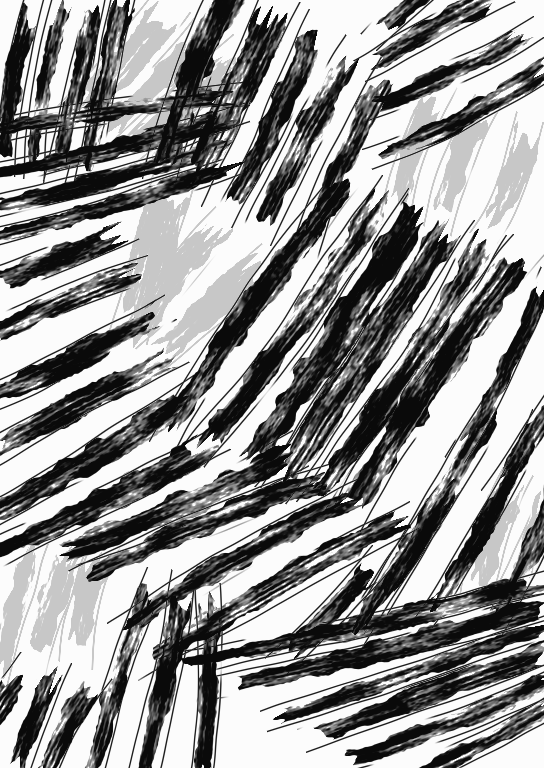
This pattern is drawn by a WebGL 2 fragment shader. Its source:

```glsl
#version 300 es
precision highp float;
// Hatched marker strokes in fans that cross each other over white paper.
// Each fan blends between two border strokes; each stroke is a ragged band
// with streaky ink and thin outlines, and pale fans lie underneath.

uniform vec2 u_resolution;
out vec4 fragColor;

float hash(vec2 p) {
  return fract(sin(dot(p, vec2(127.1, 311.7))) * 43758.5453);
}

float noise(vec2 p) {
  vec2 cell = floor(p), f = fract(p);
  f = f * f * (3.0 - 2.0 * f);
  return mix(mix(hash(cell), hash(cell + vec2(1, 0)), f.x),
             mix(hash(cell + vec2(0, 1)), hash(cell + vec2(1, 1)), f.x), f.y);
}

// Brightness of one stroke from a to b: 1 is bare paper
float stroke(vec2 p, vec2 a, vec2 b, float halfWidth, float seed) {
  float len = distance(a, b);
  vec2 dir = (b - a) / len;
  float along = dot(p - a, dir);
  float across = dot(p - a, vec2(-dir.y, dir.x));
  float t = along / len;
  across += (seed - 0.5) * 0.07 * t * (1.0 - t);
  if (abs(across) > halfWidth * 2.0 || t < -0.2 || t > 1.2) return 1.0;

  float soft = 0.7 / u_resolution.y;
  float shift = seed * 57.0;
  float side = across < 0.0 ? 3.0 : 8.0;

  // Band with stepped sides and frayed ends
  float steps = smoothstep(0.25, 0.75, noise(vec2(along * 42.0 + shift, side)));
  float edge = halfWidth * (0.72 + 0.35 * steps + 0.25 * (noise(vec2(along * 9.0, shift)) - 0.5));
  edge *= mix(0.75, 1.05, smoothstep(0.0, 0.5, t));
  edge += 0.002 * (noise(vec2(along * 220.0, side + shift)) - 0.5);
  float frayA = 0.035 * noise(vec2(across * 190.0, shift));
  float frayB = 0.045 * noise(vec2(across * 190.0, shift + 20.0));
  float d = max(abs(across) - edge, max(frayA - along, along - len + frayB));
  float band = smoothstep(soft, -soft, d);

  // Ink: long streaks, blotches and fine grain
  float streak = noise(vec2(along * 16.0 + shift, across * 330.0));
  float blotch = noise(vec2(along * 26.0, across * 75.0 + shift));
  float grain = noise(vec2(along * 190.0, across * 480.0 + shift));
  float dry = 0.42 * streak + 0.36 * blotch + 0.22 * grain;
  float ink = 0.04 + 0.6 * smoothstep(0.43, 0.73, dry) + 0.35 * smoothstep(0.68, 0.76, dry);

  // Thin broken contour beside the band
  float path = halfWidth * (1.15 + 0.5 * (noise(vec2(along * 7.0 + shift, side)) - 0.5));
  float line = smoothstep(0.0009 + soft, 0.0009 - soft, abs(abs(across) - path));
  line *= smoothstep(0.36, 0.42, noise(vec2(along * 8.0 - shift, side + 4.0)));
  line *= step(-0.012, along) * step(along, len + 0.008);

  return min(mix(1.0, ink, band), 1.0 - 0.9 * line);
}

// Strokes spread from a0-b0 to a1-b1
float fan(vec2 p, vec2 a0, vec2 b0, vec2 a1, vec2 b1, int count, float halfWidth) {
  float tone = 1.0;
  for (int i = 0; i < count; i++) {
    float seed = hash(a0 * 9.0 + b1 + float(i) * 0.37);
    float t = float(i) / float(count - 1);
    vec2 jitter = 0.022 * (vec2(hash(vec2(seed, 1.0)), hash(vec2(seed, 2.0))) - 0.5);
    float w = halfWidth * mix(0.8, 1.15, hash(vec2(seed, 3.0)));
    tone = min(tone, stroke(p, mix(a0, a1, t) + jitter, mix(b0, b1, t) - jitter * 0.5, w, seed));
  }
  return tone;
}

void main() {
  vec2 p = gl_FragCoord.xy / u_resolution.y;
  p.x *= 0.707 * u_resolution.y / u_resolution.x;
  p += 0.003 * (vec2(noise(p * 22.0), noise(p * 22.0 + 40.0)) - 0.5);

  // Pale grey underlayer
  float pale = fan(p, vec2(0.11, 0.86), vec2(0.22, 0.99), vec2(0.16, 0.80), vec2(0.31, 0.93), 3, 0.020);
  pale = min(pale, fan(p, vec2(0.16, 0.57), vec2(0.23, 0.76), vec2(0.20, 0.54), vec2(0.35, 0.66), 3, 0.022));
  pale = min(pale, fan(p, vec2(0.52, 0.735), vec2(0.57, 0.88), vec2(0.63, 0.70), vec2(0.69, 0.84), 3, 0.019));
  pale = min(pale, fan(p, vec2(0.0, 0.12), vec2(0.045, 0.29), vec2(0.09, 0.14), vec2(0.14, 0.29), 3, 0.016));
  pale = min(pale, fan(p, vec2(0.62, 0.22), vec2(0.67, 0.38), vec2(0.67, 0.24), vec2(0.72, 0.36), 2, 0.016));
  float tone = mix(0.78, 0.99, smoothstep(0.5, 1.0, pale));

  // Black fans: top, left, centre, right, bottom
  tone = min(tone, fan(p, vec2(0.0, 0.78), vec2(0.045, 1.0), vec2(0.117, 0.766), vec2(0.163, 1.02), 4, 0.012));
  tone = min(tone, fan(p, vec2(0.21, 0.78), vec2(0.31, 1.03), vec2(0.39, 0.675), vec2(0.51, 0.91), 5, 0.018));
  tone = min(tone, fan(p, vec2(0.49, 0.96), vec2(0.61, 1.06), vec2(0.48, 0.80), vec2(0.73, 0.92), 4, 0.014));
  tone = min(tone, fan(p, vec2(-0.02, 0.83), vec2(0.315, 0.875), vec2(-0.02, 0.685), vec2(0.315, 0.79), 4, 0.012));
  tone = min(tone, fan(p, vec2(-0.03, 0.62), vec2(0.17, 0.71), vec2(-0.03, 0.26), vec2(0.28, 0.43), 6, 0.018));
  tone = min(tone, fan(p, vec2(0.215, 0.43), vec2(0.46, 0.775), vec2(0.46, 0.325), vec2(0.68, 0.68), 6, 0.019));
  tone = min(tone, fan(p, vec2(0.60, 0.41), vec2(0.71, 0.64), vec2(0.65, 0.36), vec2(0.75, 0.53), 2, 0.013));
  tone = min(tone, fan(p, vec2(0.49, 0.22), vec2(0.65, 0.48), vec2(0.64, 0.19), vec2(0.74, 0.42), 3, 0.014));
  tone = min(tone, fan(p, vec2(0.08, 0.285), vec2(0.38, 0.41), vec2(0.19, 0.135), vec2(0.53, 0.33), 4, 0.018));
  tone = min(tone, fan(p, vec2(0.37, 0.14), vec2(0.49, 0.27), vec2(0.46, 0.17), vec2(0.60, 0.38), 2, 0.013));
  tone = min(tone, fan(p, vec2(0.245, 0.13), vec2(0.72, 0.25), vec2(0.50, -0.03), vec2(0.74, 0.10), 6, 0.014));
  tone = min(tone, fan(p, vec2(0.12, -0.03), vec2(0.195, 0.25), vec2(0.25, -0.03), vec2(0.275, 0.235), 3, 0.014));
  tone = min(tone, fan(p, vec2(-0.03, 0.03), vec2(0.035, 0.14), vec2(0.05, -0.03), vec2(0.125, 0.12), 3, 0.015));

  fragColor = vec4(vec3(tone), 1.0);
}
```
